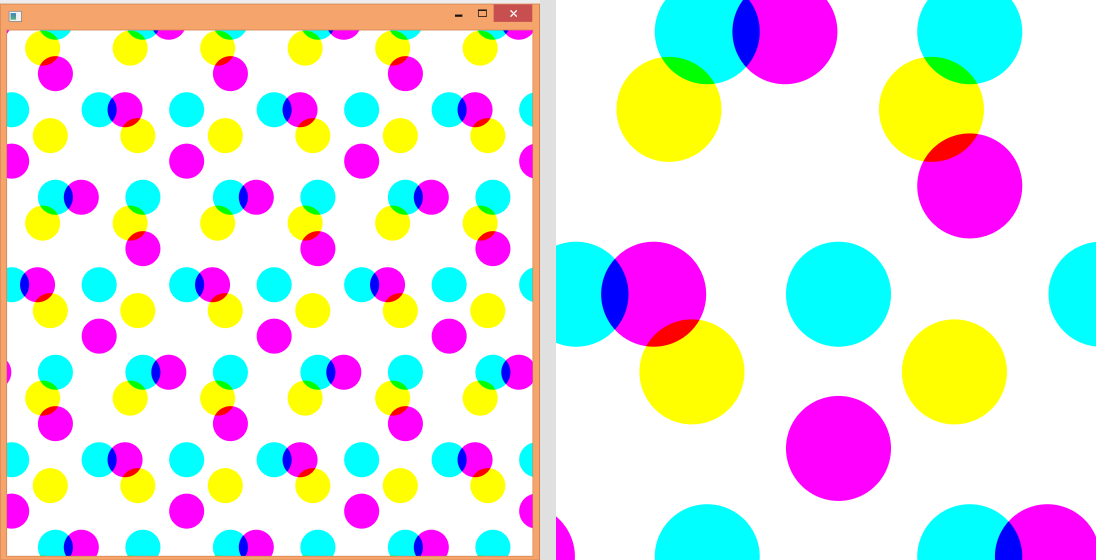
Left: the whole. Right: its middle third, enlarged.
Give the GLSL for this pattern, as a WebGL 1 fragment shader.

```glsl
precision highp float;
uniform vec2 u_resolution;

const float CANVAS_HEIGHT = 768.0;
const float DOT_RADIUS = 24.0;
const vec3 CYAN = vec3(0.0, 1.0, 1.0);
const vec3 MAGENTA = vec3(1.0, 0.0, 1.0);
const vec3 YELLOW = vec3(1.0, 1.0, 0.0);
const vec3 FRAME = vec3(0.96, 0.645, 0.42);
const vec3 FRAME_EDGE = vec3(0.83, 0.49, 0.30);
const vec3 CLOSE_RED = vec3(0.78, 0.31, 0.31);
const vec3 DARK = vec3(0.08, 0.07, 0.07);

float coverage(float dist, float pixel) {
  return clamp(0.5 - dist / pixel, 0.0, 1.0);
}

// Signed distance to a box given by its top-left and bottom-right corners
float boxDistance(vec2 p, vec2 lo, vec2 hi) {
  vec2 d = abs(p - 0.5 * (lo + hi)) - 0.5 * (hi - lo);
  return length(max(d, 0.0)) + min(max(d.x, d.y), 0.0);
}

// Signed distance to a lattice of dots whose rows slide by rowShift
float dotLattice(vec2 p, vec2 origin, vec2 cell, float rowShift) {
  vec2 q = p - origin;
  q.x -= rowShift * floor(q.y / cell.y + 0.5);
  q = (fract(q / cell + 0.5) - 0.5) * cell;
  return length(q) - DOT_RADIUS;
}

// Overlapping inks multiply on white paper
vec3 inkDots(vec2 p, float pixel) {
  float cyan = dotLattice(p, vec2(76.0, 30.5), vec2(120.0), -60.0);
  float magenta = min(
    dotLattice(p, vec2(76.0, 101.0), vec2(240.0, 120.0), -60.0),
    dotLattice(p, vec2(231.5, 30.5), vec2(240.0, 120.0), -60.0));
  float yellow = min(
    dotLattice(p, vec2(58.5, 66.0), vec2(120.0, 240.0), 0.0),
    dotLattice(p, vec2(69.0, 186.0), vec2(120.0, 240.0), 0.0));
  return mix(vec3(1.0), CYAN, coverage(cyan, pixel))
       * mix(vec3(1.0), MAGENTA, coverage(magenta, pixel))
       * mix(vec3(1.0), YELLOW, coverage(yellow, pixel));
}

vec3 paintBox(vec3 base, vec3 color, vec2 p, vec2 lo, vec2 hi, float pixel) {
  return mix(base, color, coverage(boxDistance(p, lo, hi), pixel));
}

vec3 titleIcon(vec3 color, vec2 p, float pixel) {
  color = paintBox(color, vec3(0.50), p, vec2(12.0, 15.0), vec2(30.0, 30.0), pixel);
  color = paintBox(color, vec3(0.95), p, vec2(13.0, 16.0), vec2(29.0, 29.0), pixel);
  vec3 tint = mix(vec3(0.25, 0.50, 0.75), vec3(0.35, 0.70, 0.50), (p.y - 18.0) / 9.0);
  return paintBox(color, tint, p, vec2(14.5, 18.0), vec2(22.0, 27.0), pixel);
}

vec3 windowButtons(vec3 color, vec2 p, float pixel) {
  // Minimize bar
  color = paintBox(color, DARK, p, vec2(624.0, 20.0), vec2(634.0, 23.0), pixel);
  // Maximize outline with a heavier top
  float outer = boxDistance(p, vec2(655.5, 13.0), vec2(667.5, 23.0));
  float inner = boxDistance(p, vec2(656.5, 15.0), vec2(666.5, 22.0));
  color = mix(color, DARK, coverage(max(outer, -inner), pixel));
  // Close button and its cross
  color = paintBox(color, CLOSE_RED, p, vec2(677.0, 6.0), vec2(730.0, 30.0), pixel);
  vec2 q = abs(p - vec2(704.5, 18.5));
  float cross = max(abs(q.x - q.y) * 0.707 - 0.9, max(q.x, q.y) - 4.5);
  return mix(color, vec3(1.0), coverage(cross, pixel));
}

void main() {
  float pixel = CANVAS_HEIGHT / u_resolution.y;
  vec2 p = vec2(gl_FragCoord.x, u_resolution.y - gl_FragCoord.y) * pixel;

  // Backdrop strips above and beside the window
  vec3 color = mix(vec3(0.93), vec3(0.16, 0.16, 0.20), step(5.0, p.y));

  // Window frame
  color = paintBox(color, FRAME_EDGE, p, vec2(-4.0, 5.0), vec2(740.5, 772.0), pixel);
  color = paintBox(color, FRAME, p, vec2(0.8, 6.0), vec2(739.5, 767.5), pixel);
  color = titleIcon(color, p, pixel);
  color = windowButtons(color, p, pixel);

  // Dotted client area
  color = paintBox(color, FRAME_EDGE, p, vec2(8.7, 40.7), vec2(731.2, 763.2), pixel);
  color = paintBox(color, inkDots(p, pixel), p, vec2(9.7, 41.7), vec2(730.3, 762.3), pixel);

  gl_FragColor = vec4(color, 1.0);
}
```
